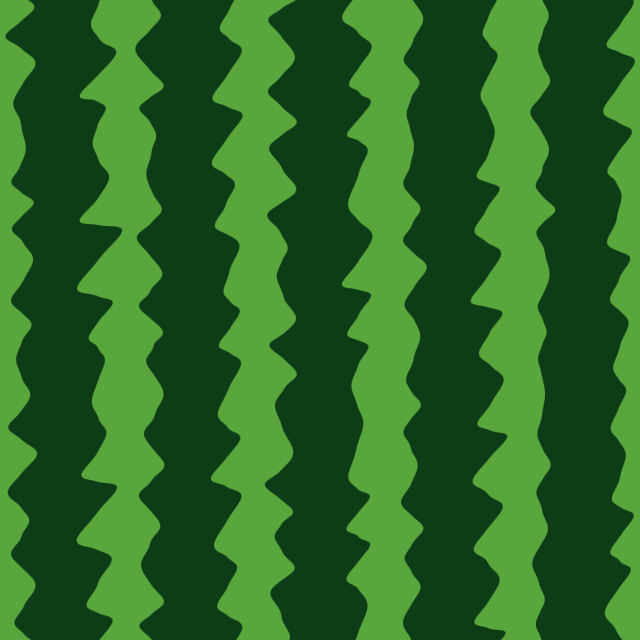
Give the GLSL for this pattern, as a Shadertoy shader.

```glsl
#define STRIPES 5
#define PITCH 0.2035
#define DARK_WIDTH 0.119
#define WAVES 10.0
#define SWING_LEFT 0.0155
#define SWING_RIGHT 0.0205
#define LEAN 0.45
#define DRIFT 0.022
#define RIND_DARK vec3(0.052, 0.238, 0.088)
#define RIND_LIGHT vec3(0.350, 0.652, 0.240)

float hash(vec2 p) {
    p = fract(p * vec2(0.1031, 0.1137));
    p += dot(p, p.yx + 33.33);
    return fract((p.x + p.y) * p.x * 17.31);
}

// Slope at a lattice point: random, plus a sign that flips at each step
float slopeAt(float i, float seed, float alternation) {
    float flip = 1.0 - 2.0 * mod(i, 2.0);
    return alternation * flip + 0.7 * (2.0 * hash(vec2(i + 41.0, seed)) - 1.0);
}

// 1D gradient noise; alternation 1 gives steady waves, 0 gives free noise
float gradientNoise(float t, float seed, float alternation) {
    float i = floor(t), f = t - i;
    float fade = f * f * f * (f * (f * 6.0 - 15.0) + 10.0);
    return mix(slopeAt(i, seed, alternation) * f,
               slopeAt(i + 1.0, seed, alternation) * (f - 1.0), fade);
}

// Signed horizontal distance to one wavy edge; side is -1 left, +1 right
float edgeOffset(vec2 p, float baseX, float side, float stripe) {
    float seed = stripe * 7.3 + side * 2.1 + 11.0;
    float dx = p.x - baseX;

    // Leaning the sample height makes hooked, uneven lobes
    float lean = LEAN * (side > 0.0 ? -1.0 : hash(vec2(seed, 5.0)) - 0.5);
    float y = p.y + lean * clamp(dx, -0.05, 0.05);

    // Uneven spacing of the waves
    float t = 2.0 * WAVES * y + 1.6 * gradientNoise(6.0 * y, seed + 50.0, 0.0);
    t += 8.0 * hash(vec2(seed, 9.0));

    float swing = side > 0.0 ? SWING_RIGHT : SWING_LEFT;
    swing *= mix(0.8, 1.2, hash(vec2(seed, 3.0)));
    float wave = 2.0 * swing * gradientNoise(t, seed, 1.0);
    float drift = DRIFT * gradientNoise(4.0 * p.y + 0.37 * seed, seed + 90.0, 0.0);
    return dx - wave - drift;
}

void mainImage(out vec4 fragColor, in vec2 fragCoord) {
    vec2 p = fragCoord / iResolution.xy;

    // Union of the dark stripes, positive inside
    float inside = -1.0;
    for (int i = 0; i < STRIPES; i++) {
        float stripe = float(i);
        float center = 0.5 + (stripe - 0.5 * float(STRIPES - 1)) * PITCH;
        float left = edgeOffset(p, center - 0.5 * DARK_WIDTH, -1.0, stripe);
        float right = edgeOffset(p, center + 0.5 * DARK_WIDTH, 1.0, stripe);
        inside = max(inside, min(left, -right));
    }

    // Edge smoothing over one pixel
    float coverage = clamp(0.5 + inside / max(fwidth(inside), 1e-5), 0.0, 1.0);
    fragColor = vec4(mix(RIND_LIGHT, RIND_DARK, coverage), 1.0);
}
```
